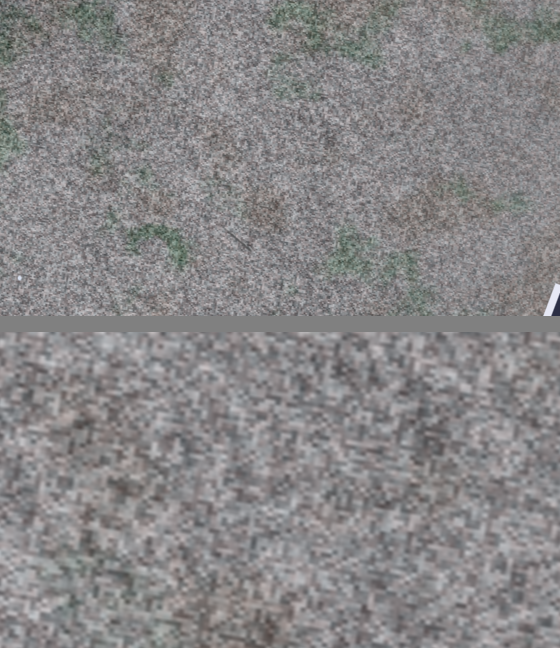
Top, the full canvas; bottom, a detail of the centre.
This texture is drawn by a Shadertoy shader. Its source:

```glsl
// Dry, greyish lawn seen from above, with mossy patches, a twig and a card corner.

float hash(vec2 p) {
    vec3 q = fract(p.xyx * vec3(0.1031, 0.1030, 0.0973));
    q += dot(q, q.yzx + 33.33);
    return fract((q.x + q.y) * q.z);
}

float noise(vec2 p) {
    vec2 i = floor(p), f = fract(p);
    f = f * f * (3.0 - 2.0 * f);
    return mix(mix(hash(i), hash(i + vec2(1, 0)), f.x),
               mix(hash(i + vec2(0, 1)), hash(i + vec2(1, 1)), f.x), f.y);
}

float fbm(vec2 p) {
    float sum = 0.0, weight = 0.533;
    for (int i = 0; i < 4; i++) {
        sum += weight * noise(p);
        p = mat2(1.6, 1.2, -1.2, 1.6) * p + 17.3;
        weight *= 0.5;
    }
    return sum;
}

// Coverage of a shape from its signed distance.
float fill(float d) {
    float edge = 0.003;
    return 1.0 - smoothstep(-edge, edge, d);
}

// Fine straw grain, centred on zero; slightly wider than tall.
float grain(vec2 p) {
    vec2 q = mat2(0.98, 0.17, -0.17, 0.98) * p + 40.0;
    float fine = noise(q * vec2(175.0, 215.0)) - 0.5;
    float clump = noise(q * vec2(85.0, 105.0) + 9.0) - 0.5;
    float tuft = noise(q * 34.0 + 71.0) - 0.5;
    return 0.25 * fine + 0.17 * clump + 0.07 * tuft;
}

// Amount of green: scattered moss, a dense corner and a crescent.
float mossAmount(vec2 p) {
    float ragged = fbm(p * 26.0 + 5.0) - 0.5;
    float scattered = smoothstep(0.57, 0.82, fbm(p * 5.5 + 31.0) + 0.25 * ragged);
    float corner = smoothstep(0.10, 0.0, length((p - vec2(0.27, 0.94)) * vec2(1.0, 0.8)) + 0.16 * ragged);
    vec2 c = p - vec2(0.49, 0.19);
    float ring = abs(length(c) - 0.078) + 0.09 * ragged;
    float crescent = smoothstep(0.045, 0.005, ring) * smoothstep(-0.04, 0.02, c.y + 0.3 * c.x);
    return clamp(0.75 * scattered + 0.8 * corner + 0.85 * crescent, 0.0, 1.0);
}

void mainImage(out vec4 fragColor, in vec2 fragCoord) {
    vec2 p = fragCoord / iResolution.y;
    float aspect = iResolution.x / iResolution.y;

    // Straw with broad changes of tint
    vec3 col = vec3(0.545, 0.537, 0.547);
    col += 0.09 * (fbm(p * 3.0 + 12.0) - 0.5);
    float earth = smoothstep(0.48, 0.75, fbm(p * 6.0 + 83.0) + 0.08 * smoothstep(0.8, 1.5, p.x + 0.4 * p.y));
    col = mix(col, vec3(0.49, 0.455, 0.43), 0.5 * earth);
    col = mix(col, vec3(0.33, 0.42, 0.35), 0.75 * mossAmount(p));

    // Darker upper left, softer grain toward the right
    col -= 0.05 * smoothstep(0.5, 0.0, length(p - vec2(0.0, 1.0)));
    float contrast = mix(1.08, 0.75, smoothstep(0.9, 1.78, p.x));
    col += contrast * grain(p);
    float tint = noise(p * 120.0 + 200.0) - 0.5;
    col += tint * vec3(0.035, -0.015, -0.025);

    // Broken twig: bright dashes above their shadow
    vec2 t = p - vec2(0.66, 0.324);
    t = mat2(0.973, 0.231, -0.231, 0.973) * t;
    t = vec2(t.x * 0.973 - t.y * 0.231, t.x * 0.231 + t.y * 0.973);
    t = vec2(t.x * 0.973 - t.y * 0.231, t.x * 0.231 + t.y * 0.973);
    float along = smoothstep(0.0, 0.12, t.x) * (1.0 - smoothstep(0.175, 0.185, t.x));
    float dash = 0.5 + 0.5 * sin(t.x * 260.0 + t.y * 200.0);
    col = mix(col, vec3(0.27), 0.65 * along * fill(abs(t.y + 0.004) - 0.003));
    col = mix(col, vec3(0.72), 0.75 * along * dash * fill(abs(t.y - 0.002) - 0.002));

    // Pale chip lying on the grass
    vec2 chip = p - vec2(0.062, 0.12);
    col = mix(col, vec3(0.84, 0.87, 0.93), fill(length(chip * vec2(1.0, 0.8)) - 0.006));

    // Tilted white card with a dark panel, cut off by the lower right corner
    vec2 k = p - vec2(aspect - 0.014, 0.104);
    vec2 card = vec2(dot(k, vec2(0.935, -0.353)), dot(k, vec2(0.353, 0.935)));
    col = mix(col, vec3(0.90, 0.91, 0.96), fill(max(-card.x, card.y)));
    col = mix(col, vec3(0.17, 0.18, 0.27), fill(max(0.024 - card.x, card.y + 0.026)));

    fragColor = vec4(clamp(col, 0.0, 1.0), 1.0);
}
```
